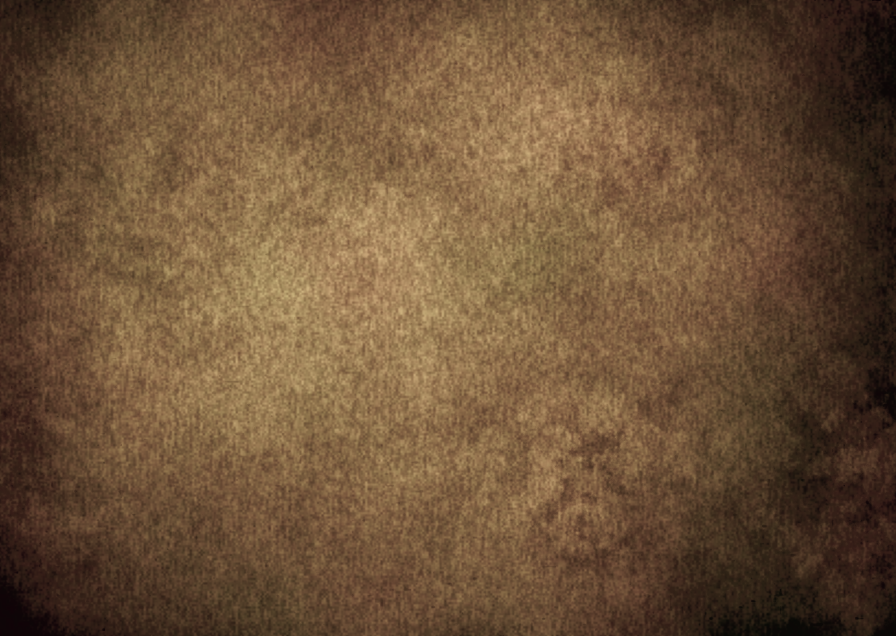
A WebGL 1 fragment shader for this texture:

```glsl
precision highp float;
// Aged brown canvas: warm uneven glow, mottled stains, fine ribbed grain and dark edges.
uniform vec2 u_resolution;

float hash(vec2 p) {
  return fract(sin(dot(p, vec2(12.9898, 78.233))) * 43758.5453);
}

float noise(vec2 p) {
  vec2 i = floor(p), f = fract(p);
  f = f * f * (3.0 - 2.0 * f);
  return mix(mix(hash(i), hash(i + vec2(1.0, 0.0)), f.x),
             mix(hash(i + vec2(0.0, 1.0)), hash(i + 1.0), f.x), f.y);
}

float fbm(vec2 p) {
  float sum = 0.0, amp = 0.52;
  for (int i = 0; i < 6; i++) {
    sum += amp * noise(p);
    p = mat2(1.6, 1.2, -1.2, 1.6) * p + 7.3;
    amp *= 0.54;
  }
  return sum / 1.1;
}

// Soft round spot, size given as falloff per axis
float spot(vec2 uv, vec2 center, vec2 falloff) {
  vec2 d = (uv - center) * falloff;
  return exp(-dot(d, d));
}

// Brown ramp from near black to pale gold, indexed by its red value
vec3 brown(float tone) {
  vec3 c = mix(vec3(0.05, 0.025, 0.025), vec3(0.20, 0.13, 0.09), smoothstep(0.02, 0.20, tone));
  c = mix(c, vec3(0.31, 0.22, 0.15), clamp((tone - 0.20) / 0.11, 0.0, 1.0));
  c = mix(c, vec3(0.40, 0.29, 0.20), clamp((tone - 0.31) / 0.09, 0.0, 1.0));
  c = mix(c, vec3(0.49, 0.37, 0.25), clamp((tone - 0.40) / 0.09, 0.0, 1.0));
  c = mix(c, vec3(0.57, 0.45, 0.30), clamp((tone - 0.49) / 0.08, 0.0, 1.0));
  c = mix(c, vec3(0.66, 0.54, 0.37), clamp((tone - 0.57) / 0.09, 0.0, 1.0));
  return mix(c, vec3(0.80, 0.69, 0.49), clamp((tone - 0.66) / 0.14, 0.0, 1.0));
}

void main() {
  vec2 uv = gl_FragCoord.xy / u_resolution;
  vec2 p = gl_FragCoord.xy / u_resolution.y;

  // Broad light with two brighter pools
  float tone = 0.16 + 0.45 * spot(uv, vec2(0.45, 0.57), vec2(1.9, 1.5));
  tone += 0.08 * spot(uv, vec2(0.29, 0.50), vec2(6.0, 7.0));
  tone += 0.06 * spot(uv, vec2(0.68, 0.76), vec2(5.0, 5.0));

  // Worn edges, wavering with the clouds
  float clouds = fbm(p * 3.5 + 2.0);
  float edge = exp(-uv.x * 13.0) + exp((uv.x - 1.0) * 11.0)
             + 0.6 * exp(-uv.y * 14.0) + 0.4 * exp((uv.y - 1.0) * 16.0);
  tone -= 0.24 * edge * (1.1 - clouds);

  // Cloudy patches and small mottling
  float mottle = fbm(p * 15.0 + 31.0);
  tone += 0.24 * (clouds - 0.5) + 0.16 * (mottle - 0.5);

  // Ragged dark stains and pale flakes, gathered in a few places
  float wear = 0.85 * spot(uv, vec2(0.65, 0.25), vec2(9.0, 6.5))
             + 0.6 * spot(uv, vec2(0.37, 0.63), vec2(15.0, 15.0))
             + 0.5 * spot(uv, vec2(0.72, 0.75), vec2(9.0, 9.0))
             + 0.6 * spot(uv, vec2(0.96, 0.25), vec2(9.0, 4.0))
             + 0.35 * smoothstep(0.5, 0.7, fbm(p * 4.0 + 57.0));
  float ragged = fbm(p * 26.0 + 11.0);
  tone -= 0.15 * wear * smoothstep(0.47, 0.60, ragged);
  tone += 0.09 * wear * smoothstep(0.50, 0.62, fbm(p * 30.0 + 83.0));

  // Vertical ribs, woven grain and sparse pits
  tone += 0.010 * sin(p.x * 560.0) * (0.4 + noise(p * 9.0));
  float grain = 0.13 * (noise(p * 290.0) - 0.5)
              + 0.11 * (noise(p * vec2(250.0, 90.0) + 19.0) - 0.5)
              + 0.07 * (noise(p * 130.0 + 41.0) - 0.5);
  tone += grain * (0.45 + 1.2 * clamp(tone, 0.0, 0.6));
  tone -= 0.12 * smoothstep(0.88, 0.98, noise(p * 110.0 + 5.0)) * mottle;

  // Slight drift between olive and rust
  float rust = fbm(p * 5.0 + 71.0) - 0.5 + 0.3 * (noise(p * 160.0 + 23.0) - 0.5);
  vec3 color = brown(tone) + vec3(0.04, -0.035, 0.01) * rust;
  gl_FragColor = vec4(clamp(color, 0.0, 1.0), 1.0);
}
```
